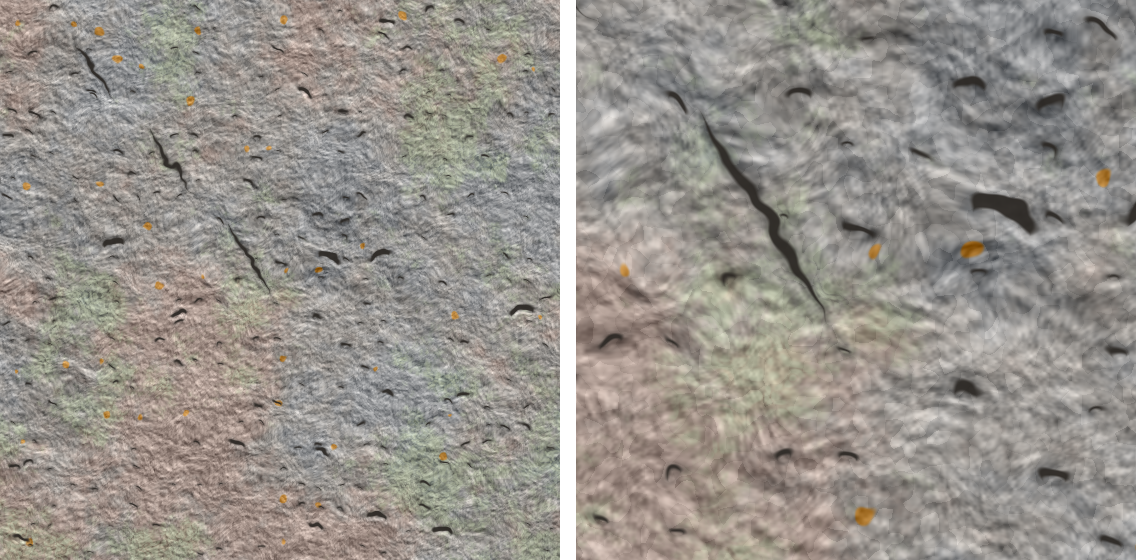
Left, the full canvas; right, a detail of the centre.
This texture is drawn by a WebGL 2 fragment shader. Its source:

```glsl
#version 300 es
precision highp float;
// Weathered granite face with lichen, small pits, cracks and orange spots.
uniform vec2 u_resolution;
out vec4 fragColor;

vec2 hash2(vec2 p) {
  return fract(sin(vec2(dot(p, vec2(127.1, 311.7)), dot(p, vec2(269.5, 183.3)))) * 43758.5);
}

float valueNoise(vec2 p) {
  vec2 i = floor(p), f = fract(p);
  f = f * f * (3.0 - 2.0 * f);
  float low = mix(hash2(i).x, hash2(i + vec2(1, 0)).x, f.x);
  float high = mix(hash2(i + vec2(0, 1)).x, hash2(i + vec2(1, 1)).x, f.x);
  return mix(low, high, f.y);
}

// Layered noise, centred on zero
float layers(vec2 p) {
  float sum = 0.0, amp = 0.5;
  for (int i = 0; i < 5; i++) {
    sum += amp * (valueNoise(p) - 0.5);
    p = mat2(1.9, 0.9, -0.9, 1.9) * p + 17.3;
    amp *= 0.66;
  }
  return sum;
}

// Cellular noise: distance to the nearest grain and its random value
vec2 grains(vec2 p) {
  vec2 cell = floor(p), nearest = vec2(9.0, 0.0);
  for (int y = -1; y <= 1; y++)
    for (int x = -1; x <= 1; x++) {
      vec2 c = cell + vec2(x, y);
      float d = length(c + hash2(c) - p);
      if (d < nearest.x) nearest = vec2(d, hash2(c + 31.0).x);
    }
  return nearest;
}

// Signed distance to scattered crescent pits, shadowed along the upper edge
float pits(vec2 p, float count, float share, float size) {
  vec2 cell = floor(p * count), shape = hash2(cell + 57.0);
  if (hash2(cell + 19.0).x > share) return 1.0;
  vec2 d = (fract(p * count) - 0.3 - 0.4 * hash2(cell)) / count;
  d.y += (shape.x - 0.35) * d.x;
  float r = size * mix(0.35, 1.0, shape.y * shape.y);
  float hollow = length(d * vec2(0.6, 1.3)) - r;
  float litFloor = length((d + vec2(0.0, 0.8 * r)) * vec2(0.6, 1.3)) - r;
  return max(hollow, -litFloor);
}

// Signed distance to scattered round spots
float spots(vec2 p, float count, float share, float size) {
  vec2 cell = floor(p * count), rnd = hash2(cell + 83.0);
  vec2 d = (fract(p * count) - 0.25 - 0.5 * hash2(cell + 5.0)) / count;
  return rnd.x > share ? 1.0 : length(d) - size * mix(0.4, 1.0, rnd.y);
}

// Signed distance to a stepped row of slanting, tapered cracks
float cracks(vec2 p) {
  float dist = 1.0;
  for (int i = 0; i < 3; i++) {
    float k = float(i);
    vec2 d = p - vec2(0.17 + 0.14 * k, 0.88 - 0.17 * k);
    float along = dot(d, vec2(0.54, -0.84)) / (0.05 + 0.02 * hash2(vec2(k, 4.0)).x);
    float across = abs(dot(d, vec2(0.84, 0.54)));
    dist = min(dist, across - 0.0032 * (1.0 - along * along));
  }
  return dist;
}

void main() {
  vec2 p = gl_FragCoord.xy / u_resolution.y;
  float soft = max(1.0 / u_resolution.y, 0.0012);
  vec2 rough = vec2(valueNoise(p * 95.0), valueNoise(p * 95.0 + 40.0)) - 0.5;
  vec2 bend = vec2(valueNoise(p * 24.0 + 9.0), valueNoise(p * 24.0 + 70.0)) - 0.5;
  vec2 ragged = p + 0.006 * rough;

  // Relief lit from above, with coarse mottling and mineral grains
  vec2 q = p * vec2(19.0, 24.0) + 0.4 * bend;
  float relief = layers(q) - layers(q + vec2(0.03, 0.1));
  vec2 grain = grains(p * 120.0 + rough);
  float tone = 0.58 + 1.05 * relief + 0.12 * layers(p * 9.0 + 3.0);
  tone += 0.10 * (grain.y - 0.5) + 0.08 * (0.45 - grain.x);

  // Pink and blue-grey mineral zones
  float zone = layers(p * 3.2 + 21.0) + 0.25 * layers(p * 40.0);
  float pink = smoothstep(-0.04, 0.24, zone);
  float blue = smoothstep(0.0, 0.28, -zone);
  vec3 color = tone * vec3(1.022, 0.995, 0.965);
  color += pink * vec3(0.045, -0.012, -0.028) + blue * vec3(-0.035, -0.012, 0.015);

  // Crumbly pale green lichen
  float patches = smoothstep(0.04, 0.28, layers(p * 6.5 + 55.0) + 0.3 * layers(p * 50.0));
  float crumbs = 1.0 - smoothstep(0.25, 0.6, grains(p * 85.0 + 2.0 * rough).x);
  color = mix(color, color * vec3(0.95, 1.0, 0.92), patches);
  color = mix(color, vec3(0.70, 0.73, 0.63) + 0.7 * relief, 0.55 * patches * crumbs);

  // Orange lichen spots
  float orange = spots(ragged + 0.004 * bend, 13.0, 0.28, 0.0075);
  color = mix(color, vec3(0.75, 0.51, 0.18) + relief, 0.85 * (1.0 - smoothstep(-soft, soft, orange)));

  // Pits and cracks, with a sunlit lip below each pit
  float large = pits(ragged, 8.0, 0.35, 0.014);
  float small = pits(ragged + 0.37, 27.0, 0.3, 0.0055);
  float lip = pits(ragged + vec2(0.0, 0.008), 8.0, 0.35, 0.014);
  color += 0.13 * (1.0 - smoothstep(-soft, 0.003, lip));
  float dark = min(min(large, small), cracks(ragged + 0.022 * bend));
  color *= 1.0 - 0.2 * (1.0 - smoothstep(0.0, 0.006, dark));
  color = mix(color, vec3(0.17, 0.155, 0.14), 0.92 * (1.0 - smoothstep(-soft, soft, dark)));

  fragColor = vec4(clamp(color, 0.0, 1.0), 1.0);
}
```
